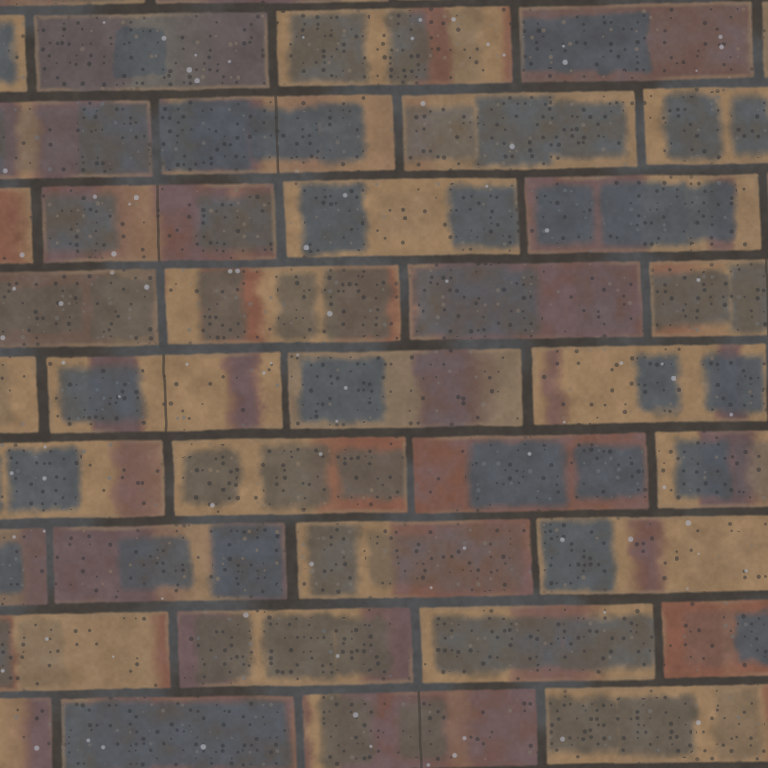
This texture is drawn by a WebGL 2 fragment shader. Its source:

```glsl
#version 300 es
precision highp float;

uniform vec2 u_resolution;
out vec4 fragColor;

#define PITCH vec2(0.3158, 0.1112)
#define ORIGIN vec2(0.2323, 0.0953)
#define SKEW vec2(0.037, -0.018)
#define JOINT 0.0118
#define SOFT 0.0022
#define PIT_CELLS 115.0
#define SPECK_CELLS 46.0
#define GRAIN 0.10

const vec3 MORTAR = vec3(0.265, 0.245, 0.225);
const vec3 MORTAR_BLUE = vec3(0.31, 0.31, 0.315);
const vec3 CLAY = vec3(0.50, 0.345, 0.285);
const vec3 SAND = vec3(0.57, 0.465, 0.355);
const vec3 MAUVE = vec3(0.41, 0.335, 0.335);
const vec3 SLATE = vec3(0.305, 0.33, 0.355);
const vec3 UMBER = vec3(0.375, 0.345, 0.31);
const vec3 RIM = vec3(0.54, 0.455, 0.37);

float hash(vec2 p) {
    vec3 q = fract(vec3(p.xyx) * 0.1031);
    q += dot(q, q.yzx + 33.33);
    return fract((q.x + q.y) * q.z);
}

float noise(vec2 p) {
    vec2 i = floor(p), f = fract(p);
    f = f * f * (3.0 - 2.0 * f);
    return mix(mix(hash(i), hash(i + vec2(1, 0)), f.x),
               mix(hash(i + vec2(0, 1)), hash(i + vec2(1, 1)), f.x), f.y);
}

float fbm(vec2 p) {
    float sum = 0.0, gain = 0.5;
    for (int i = 0; i < 4; i++) {
        sum += gain * noise(p);
        p = p * 2.03 + 17.0;
        gain *= 0.5;
    }
    return sum / 0.9375;
}

float boxDistance(vec2 p, vec2 halfSize, float radius) {
    vec2 d = abs(p) - halfSize + radius;
    return length(max(d, 0.0)) + min(max(d.x, d.y), 0.0) - radius;
}

// One randomly placed round dot per cell; x is coverage, y a random tint
vec2 dots(vec2 p, float chance, float seed) {
    vec2 cell = floor(p) + seed;
    vec2 center = 0.3 + 0.4 * vec2(hash(cell), hash(cell + 41.0));
    float radius = mix(0.12, 0.34, hash(cell + 83.0));
    float dotMask = 1.0 - smoothstep(radius - 0.12, radius + 0.12, length(fract(p) - center));
    return vec2(dotMask * step(hash(cell + 127.0), chance), hash(cell + 7.0));
}

// Fired clay with colour bands along the length and smoky patches
vec3 brickColor(vec2 p, vec2 uv, vec2 id) {
    float along = p.x / PITCH.x;
    float mottle = fbm(uv * 42.0);
    float band = noise(vec2(along * 5.5 + 0.4 * mottle, 3.0) + id * 9.0);
    float sandy = smoothstep(0.35, 0.65, band + 0.75 * (hash(id + 11.0) - 0.55));
    vec3 color = mix(CLAY, SAND, sandy);
    color = mix(color, MAUVE, (1.0 - sandy) * smoothstep(0.3, 0.8, hash(id + 23.0) + 0.5 * mottle - 0.25));

    float smoke = 0.75 * smoothstep(0.74, 0.92, hash(id + 31.0));
    for (int i = 0; i < 3; i++) {
        vec2 key = id * 3.0 + float(i) * 19.0 + 53.0;
        vec2 center = vec2((float(i) - 1.0) * 0.3 + 0.12 * (hash(key) - 0.5), 0.0) * PITCH;
        vec2 halfSize = vec2(mix(0.09, 0.22, hash(key + 5.0)), mix(0.32, 0.46, hash(key + 9.0))) * PITCH;
        float d = boxDistance(p - center, halfSize, 0.012) + 0.016 * (mottle - 0.5);
        float strength = smoothstep(0.12, 0.45, hash(key + 13.0));
        smoke = max(smoke, strength * (1.0 - smoothstep(-0.011, 0.005, d)));
    }
    vec3 smokeColor = mix(UMBER, SLATE, smoothstep(0.2, 0.8, hash(id + 61.0) + 0.6 * (mottle - 0.5)));
    color = mix(color, smokeColor, 0.88 * smoke);
    color *= 0.90 + 0.22 * mottle;

    // Pits and pale or bluish flecks
    vec2 pit = dots(uv * PIT_CELLS, 0.10 + 0.22 * smoke, 200.0);
    vec3 pitColor = mix(vec3(0.21, 0.21, 0.22), mix(SLATE * 1.3, RIM, hash(id + 71.0)), step(0.78, pit.y));
    color = mix(color, pitColor, 0.55 * pit.x);
    vec2 speck = dots(uv * SPECK_CELLS * 2.0, 0.012, 500.0);
    return mix(color, vec3(0.64, 0.64, 0.67), 0.75 * speck.x);
}

void main() {
    vec2 uv = gl_FragCoord.xy / u_resolution;

    // Tilted running bond
    vec2 wall = uv + uv.yx * SKEW - ORIGIN;
    wall += 0.0022 * (vec2(noise(uv * 13.0), noise(uv * 13.0 + 50.0)) - 0.5);
    float row = floor(wall.y / PITCH.y);
    float shift = 0.5 * mod(row, 2.0);
    vec2 grid = vec2(wall.x / PITCH.x + shift, wall.y / PITCH.y);
    vec2 id = floor(grid) + 20.0;
    vec2 p = (fract(grid) - 0.5) * PITCH;

    // Uneven brick outline
    vec2 offset = 0.0035 * (vec2(hash(id + 3.0), hash(id + 5.0)) - 0.5);
    float tilt = 0.012 * (hash(id + 8.0) - 0.5);
    vec2 q = p - offset + vec2(0.0, tilt * p.x);
    float edge = boxDistance(q, 0.5 * (PITCH - JOINT), 0.003);
    edge += 0.0024 * (fbm(uv * 85.0) - 0.5);

    vec3 brick = brickColor(q, uv, id);
    float rim = smoothstep(-0.0075, -0.002, edge);
    brick = mix(brick, RIM, rim * smoothstep(0.25, 0.75, noise(uv * 17.0 + id * 5.0)) * 0.6);

    // Occasional hairline across the middle
    float hairline = 1.0 - smoothstep(0.0008, 0.0026, abs(q.x + 0.002 * (noise(uv * 60.0) - 0.5)));
    brick = mix(brick, MORTAR, 0.7 * hairline * step(0.9, hash(id + 91.0)));

    vec3 joint = mix(MORTAR, MORTAR_BLUE, smoothstep(0.4, 0.75, noise(uv * 11.0 + 30.0)));
    joint *= 0.9 + 0.2 * fbm(uv * 70.0);

    float blur = max(SOFT, 0.7 / u_resolution.y);
    vec3 color = mix(brick, joint, smoothstep(-blur, blur, edge));
    color *= 1.0 + GRAIN * (fbm(uv * 190.0) - 0.5);
    fragColor = vec4(color, 1.0);
}
```
